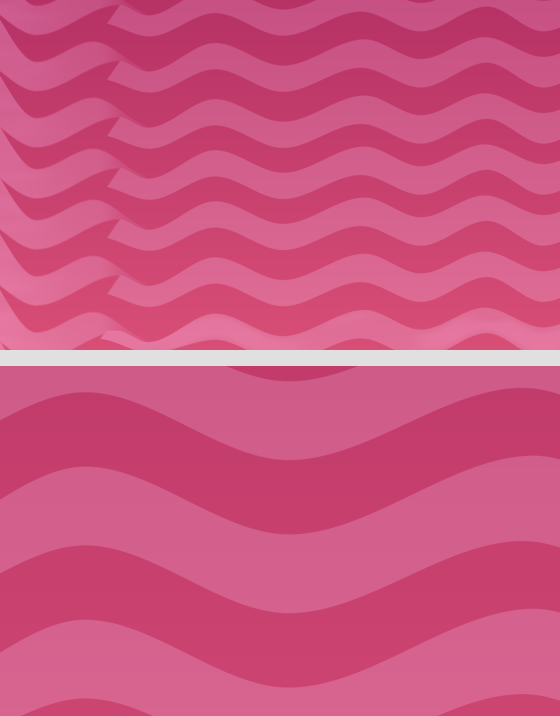
Top, the full canvas; bottom, a detail of the centre.
This pattern is drawn by a Shadertoy shader. Its source:

```glsl
const float UNITS = 480.0;        // design units per canvas height
const float ROW_STEP = 73.5;
const float ROW_WOBBLE = 3.5;     // uneven spacing between rows
const float LAST_ROW = 5.0;
const float TAIL_ALPHA = 0.42;    // opacity of the overlapping ribbon tail
const float SHEEN = 0.09;
const vec3 GROUND_TOP = vec3(0.715, 0.195, 0.395);
const vec3 GROUND_BOTTOM = vec3(0.845, 0.305, 0.465);
const vec3 RIBBON_TOP = vec3(0.775, 0.315, 0.510);
const vec3 RIBBON_BOTTOM = vec3(0.880, 0.435, 0.590);

// Turning points of a ribbon: x and y of its upper edge, x and y of its lower edge
const vec4 LEFT[4] = vec4[4](
    vec4(-40, -15, -40, 78), vec4(50, 85, 50, 125),
    vec4(128, 57, 162, 84), vec4(210, 97, 195, 104));
const vec4 RIGHT[9] = vec4[9](
    vec4(160, 82, 135, 108), vec4(203, 98, 205, 127), vec4(295, 59, 295, 95),
    vec4(388, 90, 388, 126), vec4(500, 54, 495, 93), vec4(577, 81, 577, 120),
    vec4(665, 51, 668, 86), vec4(745, 78, 745, 120), vec4(830, 52, 830, 90));

float hash(vec2 p) {
    vec3 q = fract(p.xyx * 0.1031);
    q += dot(q, q.yzx + 33.33);
    return fract((q.x + q.y) * q.z);
}

float noise(vec2 p) {
    vec2 i = floor(p), f = fract(p);
    f = f * f * (3.0 - 2.0 * f);
    return mix(mix(hash(i), hash(i + vec2(1, 0)), f.x),
               mix(hash(i + vec2(0, 1)), hash(i + vec2(1, 1)), f.x), f.y);
}

// Eased rise of both edges between two turning points
vec2 rise(vec4 a, vec4 b, float x) {
    return (b.yw - a.yw) * smoothstep(a.xz, b.xz, vec2(x));
}

vec2 leftEdges(float x) {
    vec2 edges = LEFT[0].yw;
    for (int i = 0; i < 3; i++) edges += rise(LEFT[i], LEFT[i + 1], x);
    return edges;
}

vec2 rightEdges(float x) {
    vec2 edges = RIGHT[0].yw;
    for (int i = 0; i < 8; i++) edges += rise(RIGHT[i], RIGHT[i + 1], x);
    return edges;
}

float band(float y, vec2 edges, float blur) {
    return smoothstep(-blur, blur, y - edges.x) * smoothstep(-blur, blur, edges.y - y);
}

void mainImage(out vec4 fragColor, in vec2 fragCoord) {
    float pixel = UNITS / iResolution.y;
    vec2 p = fragCoord * pixel;
    p.y = UNITS - p.y;
    float depth = p.y / UNITS;

    vec2 left = leftEdges(p.x);
    vec2 right = rightEdges(p.x);
    float tail = mix(1.0, TAIL_ALPHA, smoothstep(132.0, 178.0, p.x))
               * (1.0 - smoothstep(190.0, 205.0, p.x));
    float softEdge = pixel * 0.8 + 0.7;
    float cover = 0.0;
    float strokes = 0.0;

    for (float row = -1.0; row <= LAST_ROW + 1.0; row++) {
        float y = p.y - row * ROW_STEP - ROW_WOBBLE * sin(row * 1.5708);
        float last = 1.0 - step(0.5, abs(row - LAST_ROW));

        // The last row closes its hook and runs on as one ribbon
        vec2 edges = right;
        edges.y -= last * 14.0 * (1.0 - smoothstep(205.0, 293.0, p.x));
        float start = 145.0 + (112.0 - y) * 0.69 - 20.0 * last;
        float main = band(y, edges, pixel * 0.8)
                   * smoothstep(-softEdge, softEdge, p.x - start);
        float overlap = band(y, left, softEdge) * tail;
        cover = max(cover, max(main, overlap));

        // Faint brush strokes along the last row
        float middle = 0.5 * (edges.x + edges.y);
        float stroke = smoothstep(20.0, 8.0, abs(y - middle))
                     * smoothstep(0.4, 0.75, noise(vec2(p.x / 75.0, y / 45.0)));
        strokes = max(strokes, last * stroke * main);
    }

    // Soft glow and streaks on the left ends
    float streak = noise(vec2(p.x / 50.0, p.y / 12.0));
    float glow = (1.0 - smoothstep(10.0, 130.0, p.x)) * (0.25 + 0.3 * streak);

    vec3 ground = mix(GROUND_TOP, GROUND_BOTTOM, depth);
    vec3 ribbon = mix(RIBBON_TOP, RIBBON_BOTTOM, depth);
    ribbon += SHEEN * vec3(0.6, 0.9, 1.0) * (glow + 0.4 * strokes);
    fragColor = vec4(mix(ground, ribbon, cover), 1.0);
}
```
